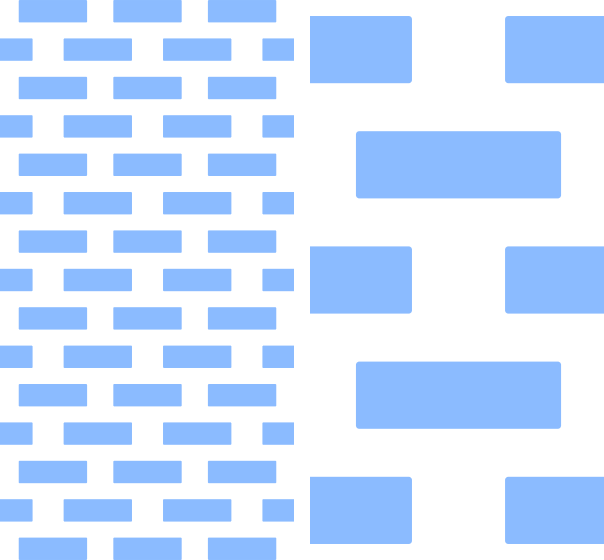
Left, the full canvas; right, a detail of the centre.
Reproduce this pattern procedurally as a Shadertoy shader.

```glsl
// Staggered rows of pale blue rounded bricks on white, with two alternating spacings.

// Lengths are fractions of the canvas height.
const vec2 BRICK_SIZE = vec2(0.1221, 0.0400);
const float CORNER_RADIUS = 0.0020;
const float ROW_PITCH = 0.06857;
const float CENTRED_PITCH = 0.1689;   // rows with a brick on the middle axis
const float STAGGERED_PITCH = 0.1775; // rows with a gap on the middle axis
const float AXIS_SHIFT = 0.0009;
const vec3 BRICK_COLOR = vec3(0.545, 0.735, 1.0);
const vec3 GROUND_COLOR = vec3(1.0);

float roundedBox(vec2 p, vec2 halfSize, float radius) {
    vec2 q = abs(p) - halfSize + radius;
    return length(max(q, 0.0)) + min(max(q.x, q.y), 0.0) - radius;
}

// Distance to the nearest brick; p is measured from the canvas centre.
float brickDistance(vec2 p) {
    float row = floor(p.y / ROW_PITCH + 0.5);
    bool staggered = mod(row, 2.0) < 0.5;
    float pitch = staggered ? STAGGERED_PITCH : CENTRED_PITCH;
    float offset = staggered ? 0.5 : 0.0;

    float column = (p.x - AXIS_SHIFT) / pitch + offset;
    vec2 local = vec2((fract(column + 0.5) - 0.5) * pitch, p.y - row * ROW_PITCH);
    return roundedBox(local, 0.5 * BRICK_SIZE, CORNER_RADIUS);
}

void mainImage(out vec4 fragColor, in vec2 fragCoord) {
    vec2 p = (fragCoord - 0.5 * iResolution.xy) / iResolution.y;

    // One pixel of edge smoothing.
    float coverage = clamp(0.5 - brickDistance(p) * iResolution.y, 0.0, 1.0);
    fragColor = vec4(mix(GROUND_COLOR, BRICK_COLOR, coverage), 1.0);
}
```
